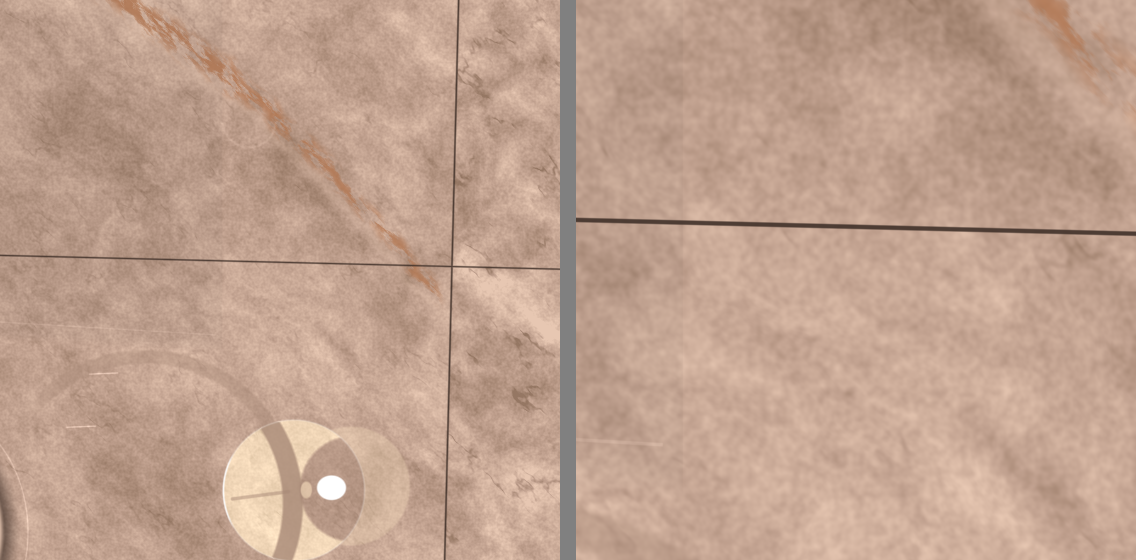
Left: the whole. Right: its middle third, enlarged.
A WebGL 2 fragment shader for this texture:

```glsl
#version 300 es
precision highp float;
uniform vec2 u_resolution;
out vec4 outColor;

const vec3 DARK = vec3(0.64, 0.52, 0.445);
const vec3 MID = vec3(0.755, 0.63, 0.56);
const vec3 LIGHT = vec3(0.87, 0.745, 0.665);
const vec3 RUST = vec3(0.70, 0.46, 0.31);
const vec3 CREAM = vec3(0.97, 0.87, 0.74);
const vec3 SHADE = vec3(0.65, 0.53, 0.46);
const vec3 GROUT = vec3(0.25, 0.19, 0.16);

vec2 hashGradient(vec2 cell) {
    vec3 h = fract(cell.xyx * vec3(0.1031, 0.1030, 0.0973));
    h += dot(h, h.yzx + 33.33);
    float angle = 6.2832 * fract((h.x + h.y) * h.z);
    return vec2(cos(angle), sin(angle));
}

float gradientNoise(vec2 p) {
    vec2 i = floor(p), f = fract(p);
    vec2 u = f * f * f * (f * (f * 6.0 - 15.0) + 10.0);
    vec2 e = vec2(0.0, 1.0);
    float a = dot(hashGradient(i), f);
    float b = dot(hashGradient(i + e.yx), f - e.yx);
    float c = dot(hashGradient(i + e.xy), f - e.xy);
    float d = dot(hashGradient(i + e.yy), f - e.yy);
    return mix(mix(a, b, u.x), mix(c, d, u.x), u.y);
}

float fbm(vec2 p, int octaves) {
    float sum = 0.0, amp = 0.6;
    for (int i = 0; i < octaves; i++) {
        sum += amp * gradientNoise(p);
        p = mat2(1.6, 1.2, -1.2, 1.6) * p + 7.3;
        amp *= 0.58;
    }
    return sum;
}

float fill(float d, float soft) { return 1.0 - smoothstep(-soft, soft, d); }

float stroke(float d, float halfWidth, float soft) { return fill(abs(d) - halfWidth, soft); }

float ellipse(vec2 p, vec2 radii) { return (length(p / radii) - 1.0) * min(radii.x, radii.y); }

float segment(vec2 p, vec2 a, vec2 b) {
    vec2 ab = b - a;
    return length(p - a - ab * clamp(dot(p - a, ab) / dot(ab, ab), 0.0, 1.0));
}

float glow(vec2 p, vec2 center, float radius) {
    vec2 d = (p - center) / radius;
    return exp(-dot(d, d));
}

// Ragged streak lying along the grain
float streak(vec2 p, vec2 a, vec2 b, float width) {
    return fill(segment(p, a, b) + 0.03 * fbm(p * 22.0, 4) - width * 0.5, width);
}

// Clouded stone with diagonal grain; rough raises the mottling
float marbleTone(vec2 p, float seed, float rough) {
    vec2 grain = vec2(p.x - p.y, p.x + p.y) * 0.707 + seed;
    vec2 warp = vec2(fbm(p * 5.0 + seed, 3), fbm(p * 5.0 + seed + 19.0, 3));
    float tone = 0.12 + 1.3 * fbm(grain * vec2(3.0, 6.5) + warp, 6);
    tone += (0.9 + 0.9 * rough) * fbm(p * 15.0 + seed + warp, 6);
    tone += 0.55 * fbm(grain * vec2(24.0, 60.0) + warp, 4);
    tone += 0.45 * gradientNoise(p * 130.0) + 0.4 * gradientNoise(p * 230.0);
    float flaws = smoothstep(0.02, 0.3, fbm(p * 11.0 + seed + 31.0, 4));
    float cracks = 1.0 - smoothstep(0.0, 0.09, abs(fbm(grain * vec2(9.0, 20.0) + 41.0, 4)));
    return tone - (0.5 + 0.7 * rough) * flaws * cracks;
}

// Broad patches that set the lightness of each region
float regionTone(vec2 p, float rightTile) {
    float tone = -0.45 * glow(p, vec2(0.15, 0.68), 0.19) - 0.35 * glow(p, vec2(0.5, 0.68), 0.12);
    tone += 0.3 * glow(p, vec2(0.08, 0.92), 0.15) + 0.3 * glow(p, vec2(0.52, 0.33), 0.18);
    tone -= 0.6 * glow(p, vec2(0.25, 0.11), 0.13) + 0.35 * glow(p, vec2(0.72, 0.09), 0.08);
    tone += rightTile * (0.5 * glow(p, vec2(0.92, 0.08), 0.16) - 0.5 * glow(p, vec2(0.88, 0.33), 0.12));
    tone -= 0.8 * streak(p, vec2(0.57, 0.42), vec2(0.63, 0.35), 0.016);
    tone -= 0.6 * streak(p, vec2(0.66, 0.79), vec2(0.80, 0.69), 0.01);
    tone += 0.7 * streak(p, vec2(0.70, 0.98), vec2(0.80, 0.88), 0.02);
    return tone + 1.3 * rightTile * streak(p, vec2(0.83, 0.52), vec2(1.0, 0.40), 0.04);
}

// Broken iron vein falling across the tiles
vec3 rustVein(vec3 color, vec2 p) {
    float path = 1.212 - 0.93 * p.x + 0.035 * sin(6.2832 * (p.x - 0.25));
    float d = p.y - path + 0.03 * fbm(p * 13.0, 4);
    vec2 grain = vec2(p.x - p.y, p.x + p.y);
    float flakes = smoothstep(-0.16, 0.16, fbm(grain * vec2(15.0, 48.0), 5));
    float span = smoothstep(0.80, 0.77, p.x);
    float width = mix(0.026, 0.014, smoothstep(0.3, 0.7, p.x));
    color = mix(color, LIGHT, 0.5 * span * stroke(d + 0.035, 0.006, 0.02));
    return mix(color, RUST, 0.8 * flakes * span * stroke(d, width, 0.02));
}

// Mirrored round lamp, its curved arm and the glint
vec3 lampReflection(vec3 color, vec2 p, float px) {
    float edge = length(p - vec2(0.525, 0.124)) - 0.126;
    float lamp = fill(edge, px);
    float halo = fill(ellipse(p - vec2(0.627, 0.132), vec2(0.105, 0.106)), px * 1.5);
    float disc = fill(length(p - vec2(0.63, 0.127)) - 0.094, px * 2.0);
    float ring = length(p - vec2(0.26, 0.10)) - 0.263;
    float arm = stroke(ring, mix(0.012, 0.018, lamp), 0.003) * smoothstep(0.02, 0.12, p.x);
    color = mix(color, CREAM, 0.35 * halo * (1.0 - lamp));
    color = mix(color, CREAM + 0.7 * (color - MID), 0.85 * lamp * (1.0 - disc));
    color = mix(color, SHADE, 0.35 * disc * lamp);
    color = mix(color, SHADE, arm * mix(0.4, 0.8, lamp));
    float rod = segment(p, vec2(0.415, 0.109), vec2(0.515, 0.122));
    color = mix(color, SHADE, 0.5 * stroke(rod, 0.003, px));
    color = mix(color, CREAM, 0.6 * fill(ellipse(p - vec2(0.547, 0.125), vec2(0.01, 0.015)), px));
    color = mix(color, vec3(1.0), stroke(edge, 0.0015, px) * (0.2 + 0.7 * smoothstep(0.42, 0.405, p.x)));
    return mix(color, vec3(1.0), fill(ellipse(p - vec2(0.592, 0.129), vec2(0.026, 0.022)), px));
}

// Faint mirrored edges, glints and the metal rim at the left
vec3 roomReflection(vec3 color, vec2 p, float px) {
    color *= 1.0 - 0.035 * fill(p.x - 0.397, px) * smoothstep(0.39, 0.41, p.y + 0.06 * p.x);
    color += 0.05 * stroke(p.y - 0.425 + 0.06 * p.x, 0.001, px) * fill(p.x - 0.385, px);
    color += 0.04 * stroke(length(p - vec2(0.445, 0.785)) - 0.048, 0.002, px) * step(p.y, 0.78);
    for (int i = 0; i < 2; i++) {
        vec2 start = vec2(0.16 - 0.04 * float(i), 0.332 - 0.095 * float(i));
        color += 0.2 * stroke(segment(p, start, start + vec2(0.05, 0.002)), 0.001, px);
    }
    float rim = length((p - vec2(-0.13, 0.05)) * vec2(1.0, 0.8)) - 0.15;
    color = mix(color, GROUT, 0.75 * fill(rim, 0.022));
    color = mix(color, LIGHT, fill(rim + 0.016, 0.006));
    return color + 0.12 * stroke(rim - 0.03, 0.001, px);
}

void main() {
    vec2 p = gl_FragCoord.xy / u_resolution;
    float px = 1.0 / min(u_resolution.x, u_resolution.y);
    float jointX = p.x - 0.794 - 0.025 * p.y;
    float jointY = p.y - 0.544 + 0.0247 * p.x;
    float rightTile = step(0.0, jointX);

    float tone = marbleTone(p, 3.7 + 8.4 * rightTile, rightTile) + regionTone(p, rightTile);
    vec3 color = mix(mix(MID, DARK, clamp(-tone, 0.0, 1.5)), LIGHT, clamp(tone, 0.0, 1.3));
    color = lampReflection(roomReflection(rustVein(color, p), p, px), p, px);

    // Narrow joints between tiles
    float joint = max(stroke(jointX, 0.0015, px), stroke(jointY, 0.0013, px));
    outColor = vec4(clamp(mix(color, GROUT, 0.9 * joint), 0.0, 1.0), 1.0);
}
```
